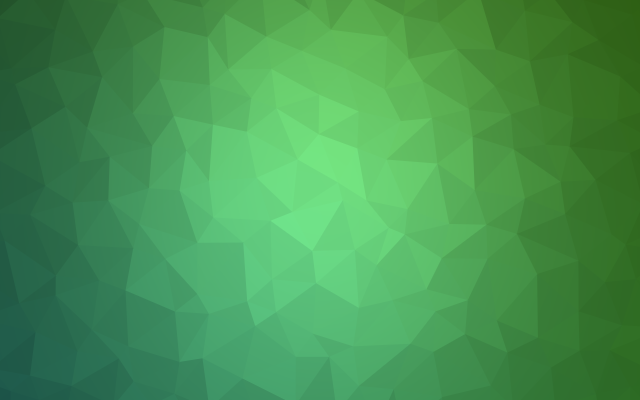
A Shadertoy shader for this background:

```glsl
// Low-poly backdrop: a jittered triangular lattice of softly shaded facets.
// Each facet samples a broad central glow laid over a four-corner gradient,
// and facets are blended by their edge coverage for smooth borders.

const float FACET_SIZE     = 0.105;  // lattice spacing, in canvas heights
const float LATTICE_ANGLE  = 0.35;
const float VERTEX_JITTER  = 0.36;   // below 0.43 no triangle can flip
const float FACET_FLATNESS = 0.72;   // 1 = one colour sample per facet
const float FACET_CONTRAST = 0.085;
const float ROW_HEIGHT     = 0.866;

const vec2 GLOW_CENTER = vec2(0.50, 0.53);
const vec2 GLOW_RADIUS = vec2(0.335, 0.62);  // fractions of width and height

const vec3 EDGE_BOTTOM_LEFT  = vec3(0.10, 0.31, 0.27);
const vec3 EDGE_BOTTOM_RIGHT = vec3(0.16, 0.39, 0.12);
const vec3 EDGE_TOP_LEFT     = vec3(0.12, 0.30, 0.15);
const vec3 EDGE_TOP_RIGHT    = vec3(0.16, 0.34, 0.06);
const vec3 GLOW_COOL = vec3(0.37, 0.88, 0.70);
const vec3 GLOW_WARM = vec3(0.50, 0.87, 0.33);

vec2 hash2(vec2 p) {
    vec3 q = fract(p.xyx * vec3(0.1031, 0.1030, 0.0973));
    q += dot(q, q.yzx + 33.33);
    return fract((q.xx + q.yz) * q.zy);
}

mat2 rotation(float angle) {
    float c = cos(angle), s = sin(angle);
    return mat2(c, s, -s, c);
}

// Lattice vertex, moved within a small disc.
vec2 vertexAt(vec2 id) {
    vec2 h = hash2(id + 57.0);
    float angle = 6.2832 * h.x;
    vec2 offset = VERTEX_JITTER * sqrt(h.y) * vec2(cos(angle), sin(angle));
    return vec2(id.x + 0.5 * id.y, id.y * ROW_HEIGHT) + offset;
}

// Distance to the line a-b, positive on its left side.
float leftOf(vec2 p, vec2 a, vec2 b) {
    vec2 e = normalize(b - a);
    return e.x * (p.y - a.y) - e.y * (p.x - a.x);
}

float insideTriangle(vec2 p, vec2 a, vec2 b, vec2 c) {
    return min(leftOf(p, a, b), min(leftOf(p, b, c), leftOf(p, c, a)));
}

// Smooth colour field under the facets.
vec3 backdrop(vec2 uv) {
    vec2 k = clamp(uv, 0.0, 1.0);
    vec3 edge = mix(mix(EDGE_BOTTOM_LEFT, EDGE_BOTTOM_RIGHT, k.x),
                    mix(EDGE_TOP_LEFT, EDGE_TOP_RIGHT, k.x), k.y);
    vec3 glow = mix(GLOW_COOL, GLOW_WARM, 0.5 * (k.x + k.y));
    vec2 d = (uv - GLOW_CENTER) / GLOW_RADIUS;
    return mix(edge, glow, exp(-dot(d, d)));
}

void mainImage(out vec4 fragColor, in vec2 fragCoord) {
    vec2 canvas = vec2(iResolution.x / iResolution.y, 1.0);
    vec2 uv = fragCoord / iResolution.xy;
    mat2 turn = rotation(LATTICE_ANGLE);
    vec2 p = turn * (uv * canvas) / FACET_SIZE;
    float pixel = 1.0 / (iResolution.y * FACET_SIZE);

    // Skewed cell holding this point
    float row = p.y / ROW_HEIGHT;
    vec2 cell = floor(vec2(p.x - 0.5 * row, row));

    // Gather the nearby facets, two per cell
    vec3 sum = vec3(0.0);
    float total = 0.0;
    for (int j = -1; j <= 1; j++)
    for (int i = -1; i <= 1; i++) {
        vec2 id = cell + vec2(i, j);
        vec2 right = vertexAt(id + vec2(1, 0));
        vec2 upper = vertexAt(id + vec2(0, 1));
        for (int half_ = 0; half_ < 2; half_++) {
            bool lower = half_ == 0;
            vec2 apex = vertexAt(lower ? id : id + 1.0);
            float dist = lower ? insideTriangle(p, apex, right, upper)
                               : insideTriangle(p, apex, upper, right);
            float cover = clamp(dist / pixel + 0.5, 0.0, 1.0);
            if (cover <= 0.0) continue;

            vec2 center = (apex + right + upper) / 3.0;
            vec2 centerUv = (center * FACET_SIZE) * turn / canvas;
            vec3 color = backdrop(mix(uv, centerUv, FACET_FLATNESS));
            float shade = hash2(id * 2.0 + float(half_) + 311.0).x - 0.5;
            sum += cover * color * (1.0 + FACET_CONTRAST * shade);
            total += cover;
        }
    }
    vec3 result = total > 0.0 ? sum / total : backdrop(uv);
    fragColor = vec4(result, 1.0);
}
```
